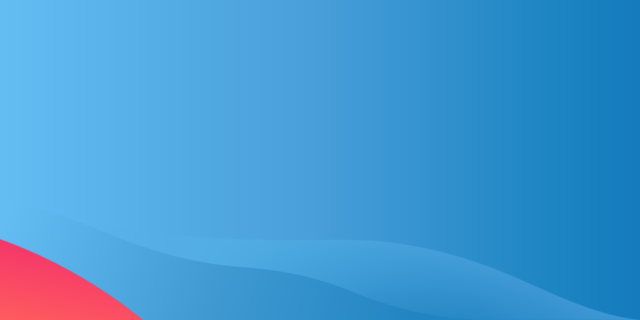
Reproduce this background procedurally as a WebGL 1 fragment shader.

```glsl
precision highp float;
// Blue horizontal gradient with two translucent waves and a red disc in the lower left corner.
uniform vec2 u_resolution;

#define SKY_LEFT vec3(0.39, 0.74, 0.95)
#define SKY_MIDDLE vec3(0.28, 0.62, 0.85)
#define SKY_RIGHT vec3(0.11, 0.52, 0.76)
#define SKY_END vec3(0.08, 0.48, 0.74)
#define CREST_LEFT vec3(0.33, 0.69, 0.90)
#define CREST_RIGHT vec3(0.24, 0.59, 0.83)
#define WAVE_DEEP vec3(0.13, 0.52, 0.76)
#define FRONT_MIDDLE vec3(0.25, 0.60, 0.82)
#define DISC_TOP vec3(0.96, 0.22, 0.41)
#define DISC_BOTTOM vec3(1.0, 0.36, 0.37)
#define DISC_CENTER vec2(-0.526, -1.202)
#define DISC_RADIUS 1.547

// Position of x between two stops, clamped to 0..1.
float ramp(float from, float to, float x) {
  return clamp((x - from) / (to - from), 0.0, 1.0);
}

// Cubic segment between two knots, each holding x, height and slope.
float segment(vec3 a, vec3 b, float x) {
  float width = b.x - a.x;
  float t = ramp(a.x, b.x, x);
  float s = 1.0 - t;
  return a.y * s * s * (1.0 + 2.0 * t) + b.y * t * t * (3.0 - 2.0 * t)
       + width * s * t * (a.z * s - b.z * t);
}

float backCrest(float x) {
  vec3 shoulder = vec3(0.80, 0.251, -0.02);
  vec3 brow = vec3(1.10, 0.250, -0.01);
  vec3 slope = vec3(1.62, 0.129, -0.44);
  if (x < shoulder.x) return segment(vec3(0.20, 0.320, -0.22), shoulder, x);
  if (x < brow.x) return segment(shoulder, brow, x);
  if (x < slope.x) return segment(brow, slope, x);
  return segment(slope, vec3(2.0, 0.0, -0.10), x);
}

float frontCrest(float x) {
  vec3 fall = vec3(0.33, 0.273, -0.42);
  vec3 shelf = vec3(0.76, 0.165, -0.07);
  vec3 slope = vec3(1.10, 0.089, -0.41);
  if (x < fall.x) return segment(vec3(0.0, 0.370, -0.10), fall, x);
  if (x < shelf.x) return segment(fall, shelf, x);
  if (x < slope.x) return segment(shelf, slope, x);
  return segment(slope, vec3(1.5, 0.0, -0.03), x);
}

vec3 skyColor(float x) {
  vec3 color = mix(SKY_LEFT, SKY_MIDDLE, ramp(0.0, 1.0, x));
  color = mix(color, SKY_RIGHT, ramp(1.0, 1.74, x));
  return mix(color, SKY_END, ramp(1.74, 2.0, x));
}

void main() {
  // Canvas spans 2 by 1 units.
  vec2 p = gl_FragCoord.xy / u_resolution * vec2(2.0, 1.0);
  float pixel = 1.0 / u_resolution.y;
  vec3 sky = skyColor(p.x);
  vec3 color = sky;

  // Back wave: pale crest that darkens with depth towards the right.
  float backDepth = backCrest(p.x) - p.y;
  vec3 back = mix(CREST_LEFT, CREST_RIGHT, ramp(0.6, 1.7, p.x));
  float shade = ramp(0.0, 0.22, backDepth) * ramp(0.6, 1.5, p.x);
  back = mix(back, WAVE_DEEP, shade);
  float backCover = smoothstep(-pixel, pixel, backDepth) * ramp(0.25, 0.75, p.x);
  color = mix(color, back, backCover);

  // Front wave: slanted gradient that starts as the sky colour.
  float frontDepth = frontCrest(p.x) - p.y;
  float along = p.x - 0.35 * (p.y - 0.15);
  vec3 front = mix(SKY_LEFT, FRONT_MIDDLE, ramp(-0.05, 0.70, along));
  front = mix(front, WAVE_DEEP, ramp(0.70, 1.35, along));
  color = mix(color, front, smoothstep(-pixel, pixel, frontDepth));

  // Red disc with a vertical gradient.
  float discDepth = DISC_RADIUS - distance(p, DISC_CENTER);
  vec3 disc = mix(DISC_BOTTOM, DISC_TOP, ramp(0.0, 0.24, p.y + 0.2 * p.x));
  color = mix(color, disc, smoothstep(-pixel, pixel, discDepth));

  gl_FragColor = vec4(color, 1.0);
}
```
